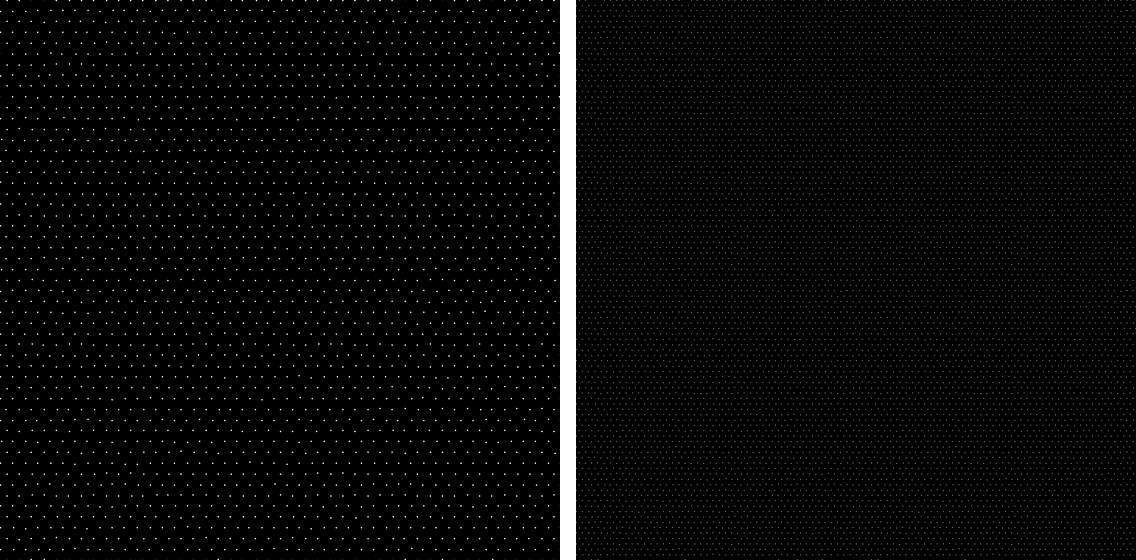
Left: one tile. Right: repeated 2 by 2.
This pattern is drawn by a Shadertoy shader. Its source:

```glsl
const vec2 DOT_COUNT = vec2(45.0, 52.0);   // dots across, rows down
const float RASTER = 512.0;                // raster steps the dots snap to
const float DOT_RADIUS = 0.65 / RASTER;
const float FEATHER = 0.65;                // edge softness in output pixels
const float JITTER = 0.75;                 // largest drift in raster steps
const vec2 DRIFT = vec2(0.5, -0.1);        // shared offset in raster steps
const vec3 BACKGROUND = vec3(0.0);
const vec3 DOT_COLOR = vec3(1.0);

// Two signed random values per lattice cell
vec2 hash22(vec2 cell) {
    uvec2 q = uvec2(cell) * uvec2(1597u, 3821u);
    uint n = (q.x ^ q.y) * 74699u + 977u;
    n = (n ^ (n >> 15u)) * 48271u;
    n ^= n >> 13u;
    uint m = (n ^ 9157u) * 69621u;
    m ^= m >> 16u;
    return vec2(float(n & 65535u), float(m & 65535u)) / 32767.5 - 1.0;
}

// Center of the nearest dot on a staggered lattice
vec2 dotCenter(vec2 uv) {
    float row = floor(uv.y * DOT_COUNT.y + 0.5);
    float stagger = 0.5 * (1.0 - mod(row, 2.0));
    float column = floor(uv.x * DOT_COUNT.x - stagger + 0.5);

    // Cubing keeps most dots in line and lets a few stray
    vec2 h = hash22(mod(vec2(column, row), DOT_COUNT));
    vec2 drift = DRIFT + JITTER * h * h * h;

    vec2 center = vec2(column + stagger, row) / DOT_COUNT;
    return (floor(center * RASTER + drift) + 0.5) / RASTER;
}

void mainImage(out vec4 fragColor, in vec2 fragCoord) {
    vec2 uv = fragCoord / iResolution.xy;
    float feather = FEATHER / min(iResolution.x, iResolution.y);

    // Soft round dot
    float d = length(uv - dotCenter(uv));
    float coverage = 1.0 - smoothstep(DOT_RADIUS - feather, DOT_RADIUS + feather, d);

    fragColor = vec4(mix(BACKGROUND, DOT_COLOR, coverage), 1.0);
}
```
